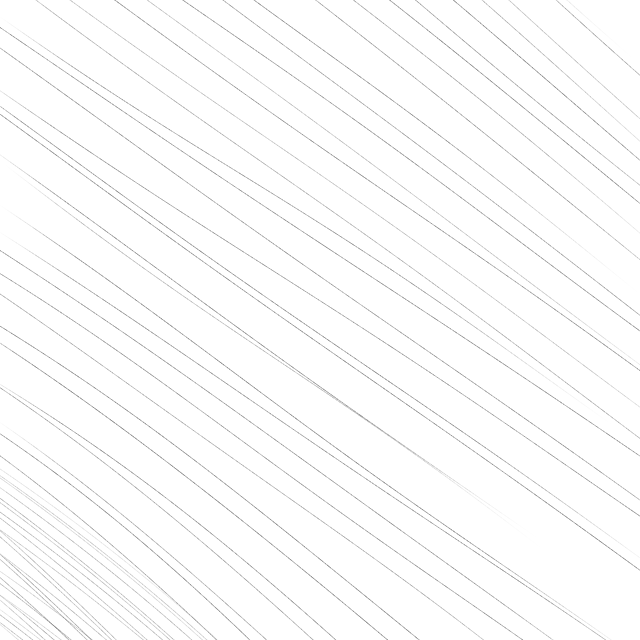
Give the GLSL for this pattern, as a Shadertoy shader.

```glsl
// Fine grey strands sweeping down to the right over white paper.
// Each strand is a gently bent line anchored on the rising diagonal;
// a second, denser group of faint strands fans out in the lower left corner.

const vec3 PAPER = vec3(1.0);
const float INK_DARKNESS = 0.68;
const float STRAND_WIDTH = 0.001;
const int MAIN_STRANDS = 37;
const int FAN_STRANDS = 24;

float hash(vec2 p) {
    vec3 q = fract(vec3(p.xyx) * vec3(0.1031, 0.1030, 0.0973));
    q += dot(q, q.yzx + 33.33);
    return fract((q.x + q.y) * q.z);
}

// Random value in -1..1 for one property of one strand.
float spread(float id, float property) {
    return 2.0 * hash(vec2(id, property)) - 1.0;
}

// Part of a pixel covered by a band of the given width.
float bandCoverage(float dist, float width, float pixel) {
    float top = min(dist + 0.5 * pixel, 0.5 * width);
    float bottom = max(dist - 0.5 * pixel, -0.5 * width);
    return max(top - bottom, 0.0) / pixel;
}

// Coverage of a bent line through (anchor, anchor); slope is downward.
float strand(vec2 p, float anchor, float slope, float bend, float wave, float phase, float pixel) {
    float run = p.x - anchor;
    float angle = 6.5 * p.x + phase;
    float height = anchor - slope * run - bend * run * run + wave * sin(angle);
    float steepness = -slope - 2.0 * bend * run + 6.5 * wave * cos(angle);
    float dist = (p.y - height) / sqrt(1.0 + steepness * steepness);
    return bandCoverage(dist, STRAND_WIDTH, pixel);
}

// Fades a strand in after its start and out before its end.
float taper(float x, float start, float end) {
    return smoothstep(start, start + 0.15, x) * (1.0 - smoothstep(end - 0.35, end, x));
}

// Broken, grainy ink along a strand.
float grain(float x, float id) {
    return mix(0.55, 1.0, hash(vec2(floor(x * 600.0), id + 71.0)));
}

// Long strands crossing the whole canvas, steeper towards both corners.
float mainStrand(vec2 p, float id, float pixel) {
    float anchor = 0.14 + 0.85 * (id + 0.5 + 0.4 * spread(id, 1.0)) / float(MAIN_STRANDS);
    float offCentre = anchor - 0.5;
    float slope = 0.685 + 1.1 * offCentre * offCentre + 0.035 * spread(id, 2.0);
    float bend = 0.3 * (1.0 - smoothstep(0.1, 0.45, anchor));
    float wave = 0.005 + 0.003 * spread(id, 3.0);
    float phase = 5.0 * anchor + 1.3 * spread(id, 4.0);

    float start = -0.2 + 0.2 * hash(vec2(id, 5.0));
    float end = mix(0.85, 1.6, hash(vec2(id, 6.0)));
    float strength = mix(0.5, 1.0, sqrt(hash(vec2(id, 7.0))));
    return strand(p, anchor, slope, bend, wave, phase, pixel)
         * strength * taper(p.x, start, end) * grain(p.x, id);
}

// Short faint strands, crowded towards the corner.
float fanStrand(vec2 p, float id, float pixel) {
    float rank = (id + hash(vec2(id, 11.0))) / float(FAN_STRANDS);
    float anchor = 0.01 + 0.15 * pow(rank, 1.2);
    float slope = 0.83 + 0.13 * spread(id, 12.0);
    float strength = mix(0.25, 0.75, hash(vec2(id, 13.0)));
    float start = -0.15 + 0.08 * hash(vec2(id, 14.0));
    float end = mix(0.45, 0.75, hash(vec2(id, 15.0)));
    return strand(p, anchor, slope, 0.3, 0.002, 6.0 * rank, pixel)
         * strength * taper(p.x, start, end) * grain(p.x, id + 100.0);
}

void mainImage(out vec4 fragColor, in vec2 fragCoord) {
    float pixel = 1.0 / min(iResolution.x, iResolution.y);
    vec2 p = fragCoord * pixel;
    vec3 color = PAPER;

    for (int i = 0; i < MAIN_STRANDS; i++)
        color *= 1.0 - INK_DARKNESS * mainStrand(p, float(i), pixel);
    for (int i = 0; i < FAN_STRANDS; i++)
        color *= 1.0 - INK_DARKNESS * fanStrand(p, float(i), pixel);

    fragColor = vec4(color, 1.0);
}
```
